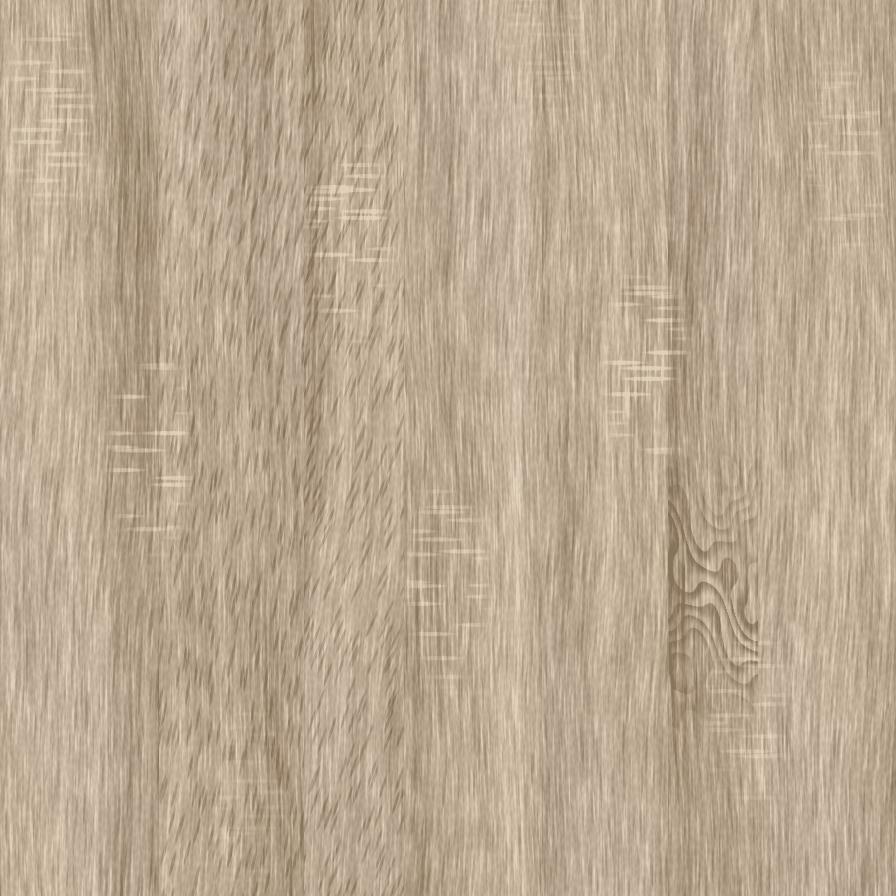
A Shadertoy shader for this texture:

```glsl
const float plankEdge[8] = float[8](0.0, 0.178, 0.339, 0.451, 0.605, 0.745, 0.846, 1.0);
const float poreLean[7] = float[7](0.04, 0.2, 0.34, 0.04, -0.02, 0.03, 0.0);
const float plankTone[7] = float[7](0.03, -0.05, -0.07, 0.05, 0.06, -0.1, 0.04);
const float bandCentre[7] = float[7](0.85, 0.75, 0.05, 0.1, 0.06, 0.2, 0.9);

vec2 hash2(vec2 p) {
    vec3 h = fract(p.xyx * vec3(0.1031, 0.1030, 0.0973));
    h += dot(h, h.yzx + 33.33);
    return fract((h.xx + h.yz) * h.zy);
}

// Distance to the nearest scattered point; stretched input gives spindles
float cells(vec2 p) {
    vec2 base = floor(p), local = p - base;
    float nearest = 2.0;
    for (int j = -1; j <= 1; j++)
        for (int i = -1; i <= 1; i++) {
            vec2 cell = vec2(i, j);
            nearest = min(nearest, length(cell + hash2(base + cell) - local));
        }
    return nearest;
}

// Thin separate strokes
float strokes(vec2 p) {
    return smoothstep(0.3, 0.14, cells(p));
}

// Soft patches where the saw has left its marks
float sawPatches(vec2 uv) {
    float patches = 0.0;
    for (int i = 0; i < 9; i++) {
        float k = float(i);
        vec2 centre = vec2((k + 0.5) / 9.0, fract(0.88 + k * 0.618));
        vec2 d = (uv - centre) / vec2(0.05, 0.12);
        patches = max(patches, (0.6 + 0.4 * sin(k * 2.3)) * smoothstep(1.2, 0.5, length(d)));
    }
    return patches;
}

// Wavy growth rings with one sharp and one soft side
float growthRings(vec2 uv) {
    float phase = 60.0 * uv.y + 6.0 * sin(27.0 * uv.x + 11.0 * uv.y)
                + 3.0 * sin(58.0 * uv.x - 31.0 * uv.y) + 0.9 * sin(150.0 * uv.x + 90.0 * uv.y)
                + 1.5 * sin(43.0 * uv.y);
    float saw = fract(phase / 3.4);
    return smoothstep(0.2, 0.9, saw) * smoothstep(1.0, 0.93, saw);
}

void mainImage(out vec4 fragColor, in vec2 fragCoord) {
    vec2 uv = fragCoord / iResolution.xy;

    // Planks
    int plank = 0;
    for (int i = 1; i < 7; i++) if (uv.x > plankEdge[i]) plank = i;
    float id = float(plank), left = plankEdge[plank], right = plankEdge[plank + 1];
    float across = (uv.x - left) / (right - left);
    float lean = poreLean[plank], slanted = smoothstep(0.05, 0.2, lean);

    // Gently waving grain coordinates, shifted for each plank
    vec2 grain = uv + vec2(id * 3.7, id * 5.3);
    grain.x += 0.007 * sin(5.0 * uv.y + id * 2.0 + 9.0 * uv.x)
             + 0.002 * sin(17.0 * uv.y + id * 4.0 + 20.0 * uv.x) - 0.12 * lean * uv.y;
    vec2 poreGrain = grain - vec2(0.88 * lean * uv.y, 0.0);

    // Long streaks, fibres and fine grit
    float tone = 0.66 + plankTone[plank];
    tone += 0.3 * (cells(grain * vec2(15.0, 0.8)) - 0.45);
    tone += 0.4 * (cells(grain * vec2(60.0, 1.3)) - 0.45);
    tone += 0.45 * (cells(grain * vec2(170.0, 3.5)) - 0.45);
    tone += 0.5 * (cells(grain * vec2(300.0, 16.0)) - 0.45);
    tone += 0.4 * (cells(grain * vec2(340.0, 110.0)) - 0.45);

    // Dark heartwood bands with long thin growth lines
    float drift = 0.1 * sin(4.0 * uv.y + id * 1.9) + 0.05 * sin(11.0 * uv.y + id);
    float offset = (across - bandCentre[plank] - drift) / 0.2;
    float band = exp(-offset * offset) * (0.65 + 0.35 * sin(3.5 * uv.y + id * 2.6));
    float growthLines = strokes(grain * vec2(110.0, 1.7) + 20.0);
    tone -= 0.36 * band + (0.1 + 0.4 * band) * growthLines;

    // Wild figure in one plank
    float figure = plank == 5 ? smoothstep(0.16, 0.26, uv.y) * smoothstep(0.52, 0.4, uv.y) : 0.0;
    figure *= 0.75 + 0.35 * sin(37.0 * uv.x + 29.0 * uv.y);
    tone += figure * (0.2 - 0.9 * growthRings(uv));

    // Dark pores and pale hairs
    float pores = strokes(poreGrain * vec2(mix(170.0, 135.0, slanted), mix(11.0, 16.0, slanted)));
    tone -= mix(0.34, 0.55, slanted) * pores;
    tone += 0.38 * strokes(grain * vec2(210.0, 14.0) + 40.0);

    // Pale saw marks, mostly level, crossed by a few upright hairs
    float level = strokes(uv * vec2(8.0, 95.0));
    float upright = strokes(uv * vec2(160.0, 10.0) + 70.0);
    tone += sawPatches(uv) * (0.75 * level + 0.45 * upright);

    // Seams
    float seam = min(uv.x - left, right - uv.x);
    tone -= 0.12 * smoothstep(0.003, 0.0, seam);

    vec3 darkOak = vec3(0.63, 0.55, 0.46), paleOak = vec3(0.82, 0.75, 0.66);
    vec3 color = mix(darkOak, paleOak, clamp(tone, -0.5, 1.35));
    color.b += 0.004 * sin(9.0 * uv.x + 4.0 * uv.y + id * 2.0);
    fragColor = vec4(color, 1.0);
}
```
